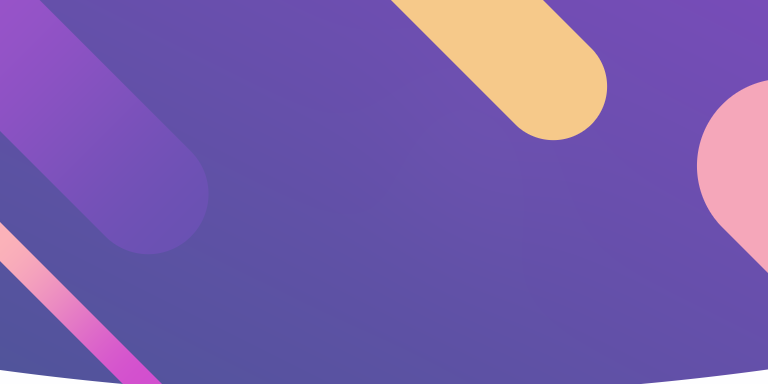
This background is drawn by a WebGL 2 fragment shader. Its source:

```glsl
#version 300 es
precision highp float;

#define SKY_LOW vec3(0.314, 0.329, 0.604)
#define SKY_HIGH vec3(0.467, 0.298, 0.722)
#define VIOLET vec3(0.600, 0.325, 0.790)
#define VIOLET_FADE vec3(0.414, 0.316, 0.700)
#define AMBER vec3(0.965, 0.788, 0.540)
#define ROSE vec3(0.960, 0.655, 0.730)
#define PEACH vec3(0.985, 0.700, 0.725)
#define MAGENTA vec3(0.825, 0.310, 0.810)
#define PAPER vec3(0.995, 0.995, 1.0)
#define BAR_LENGTH 2.0

uniform vec2 u_resolution;
out vec4 fragColor;

const vec2 DOWN_RIGHT = vec2(0.70711, -0.70711);

// Signed distance to a round-ended bar running from tip along dir
float bar(vec2 p, vec2 tip, vec2 dir, float radius) {
    vec2 d = p - tip;
    return length(d - dir * clamp(dot(d, dir), 0.0, BAR_LENGTH)) - radius;
}

// Antialiased coverage of a signed distance, one pixel wide
float cover(float d) {
    return clamp(0.5 - d * u_resolution.y, 0.0, 1.0);
}

void main() {
    vec2 uv = gl_FragCoord.xy / u_resolution;
    vec2 p = gl_FragCoord.xy / u_resolution.y;
    float along = dot(p - vec2(0.0, 1.0), DOWN_RIGHT);

    // Diagonal backdrop with a faint soft glow
    vec3 color = mix(SKY_LOW, SKY_HIGH, 0.5 * (uv.x + uv.y));
    vec2 glow = (p - vec2(1.24, 0.62)) / vec2(0.22, 0.3);
    color += vec3(0.010, 0.008, 0.006) * exp(-dot(glow, glow));

    // Wide violet bar fading towards its tip
    vec3 violet = mix(VIOLET, VIOLET_FADE, smoothstep(-0.1, 0.85, along));
    float violetBar = bar(p, vec2(0.386, 0.495), -DOWN_RIGHT, 0.157);
    color = mix(color, violet, cover(violetBar));

    // Amber bar from the top, rose bar leaving on the right
    float amberBar = bar(p, vec2(1.441, 0.775), -DOWN_RIGHT, 0.140);
    color = mix(color, AMBER, cover(amberBar));
    float roseBar = bar(p, vec2(2.042, 0.568), DOWN_RIGHT, 0.227);
    color = mix(color, ROSE, cover(roseBar));

    // Thin ribbon across the lower left corner
    vec3 ribbon = mix(PEACH, MAGENTA, smoothstep(0.42, 0.98, along));
    float ribbonBar = bar(p, vec2(-0.2, 0.571), DOWN_RIGHT, 0.036);
    color = mix(color, ribbon, cover(ribbonBar));

    // Pale curved lower edge
    float offset = (uv.x - 0.4975) * 2.0;
    float edge = p.y + 0.031 - 0.0682 * offset * offset;
    color = mix(color, PAPER, cover(edge));

    fragColor = vec4(color, 1.0);
}
```
